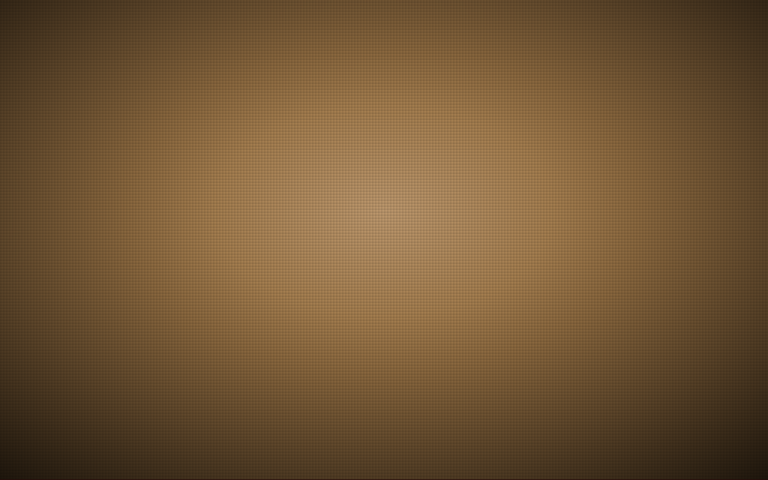
A WebGL 1 fragment shader for this background:

```glsl
precision highp float;
// A warm brown cloth lit by a soft oval glow a little above the centre.
// An elliptical distance drives a chain of colour blends, and two crossed
// cosine waves add the fine square weave.

uniform vec2 u_resolution;

const float TAU = 6.2831853;

// Glow placement, as fractions of the canvas
const vec2 GLOW_CENTER = vec2(0.5, 0.56);
const vec2 GLOW_RADIUS = vec2(0.5, 0.5);

// Colours from the glow outward, and the distances where they sit
const vec3 CORE_TAN = vec3(0.685, 0.55, 0.395);
const vec3 GOLDEN_TAN = vec3(0.595, 0.455, 0.285);
const vec3 MID_BROWN = vec3(0.50, 0.375, 0.225);
const vec3 DEEP_BROWN = vec3(0.335, 0.25, 0.15);
const vec3 CORNER_DARK = vec3(0.11, 0.08, 0.045);
const float GOLDEN_AT = 0.44;
const float MID_AT = 0.67;
const float DEEP_AT = 1.03;
const float CORNER_AT = 1.50;

// Weave: threads per canvas height, phase and strength of each direction
const float THREADS = 160.0;
const float THREAD_PHASE = 0.25;
const vec2 WEAVE_DEPTH = vec2(0.045, 0.05);

// Thin dark border along the bottom
const vec3 HEM_COLOR = vec3(0.16, 0.05, 0.04);
const float HEM_HEIGHT = 0.002;
const float HEM_STRENGTH = 0.6;

// Linear blend position between two distances
float ramp(float from, float to, float d) {
  return clamp((d - from) / (to - from), 0.0, 1.0);
}

vec3 glowColor(float d) {
  vec3 color = mix(CORE_TAN, GOLDEN_TAN, ramp(0.0, GOLDEN_AT, d));
  color = mix(color, MID_BROWN, ramp(GOLDEN_AT, MID_AT, d));
  color = mix(color, DEEP_BROWN, ramp(MID_AT, DEEP_AT, d));
  return mix(color, CORNER_DARK, ramp(DEEP_AT, CORNER_AT, d));
}

// Brightness of the crossed threads, averaging one
float weave(vec2 p, float pixel) {
  vec2 threads = cos(TAU * (THREADS * p + THREAD_PHASE));
  // Fade out where threads become too fine to resolve
  float visible = 1.0 - smoothstep(0.51, 0.65, THREADS * pixel);
  return 1.0 + visible * dot(WEAVE_DEPTH, threads);
}

void main() {
  vec2 uv = gl_FragCoord.xy / u_resolution;
  vec2 p = gl_FragCoord.xy / u_resolution.y;
  float pixel = 1.0 / u_resolution.y;

  // Oval glow and cloth
  float d = length((uv - GLOW_CENTER) / GLOW_RADIUS);
  vec3 color = glowColor(d) * weave(p, pixel);

  // Bottom hem
  float hem = 1.0 - smoothstep(HEM_HEIGHT - 0.5 * pixel, HEM_HEIGHT + 0.5 * pixel, p.y);
  color = mix(color, HEM_COLOR, hem * HEM_STRENGTH);

  gl_FragColor = vec4(color, 1.0);
}
```
